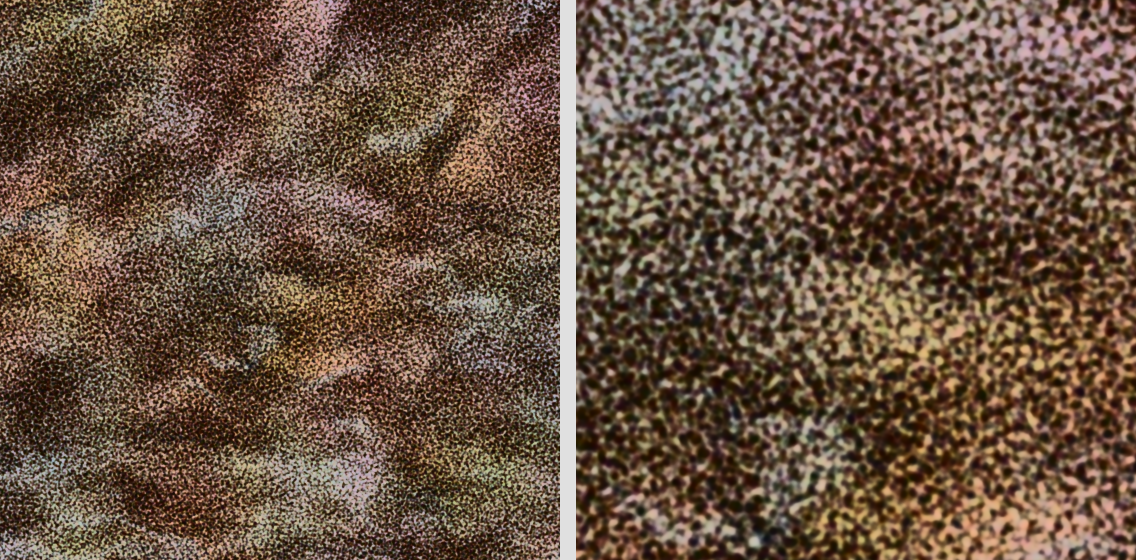
Left: the whole. Right: its middle third, enlarged.
A Shadertoy shader for this texture:

```glsl
const float GRAIN_SCALE = 150.0;    // grain cells across the canvas
const float GRAIN_WEIGHT = 0.85;
const float RELIEF_WEIGHT = 0.50;
const float VEIN_STRENGTH = 0.95;
const float CRACK_STRENGTH = 0.75;
const float DIAGONAL_ANGLE = 0.72;
const float BED_ANGLE = -0.10;
const float TINT_STRENGTH = 0.36;
const float CHROMA_GRAIN = 0.11;
const float NOISE_DEVIATION = 0.22; // typical spread of gradientNoise

// Dark to light, with the middle of each colour's share of the area
const vec3 PALETTE[6] = vec3[6](
    vec3(0.14, 0.07, 0.02), vec3(0.24, 0.15, 0.09), vec3(0.35, 0.25, 0.18),
    vec3(0.47, 0.37, 0.30), vec3(0.61, 0.51, 0.43), vec3(0.76, 0.65, 0.58));
const float STOPS[6] = float[6](0.05, 0.225, 0.47, 0.675, 0.83, 0.95);

mat2 rotation(float angle) {
    float c = cos(angle), s = sin(angle);
    return mat2(c, -s, s, c);
}

vec2 gradientAt(ivec2 cell) {
    uint h = uint(cell.x) * 1597334677u ^ uint(cell.y) * 3812015801u;
    h = (h ^ (h >> 15)) * 2246822519u;
    h = (h ^ (h >> 13)) * 3266489917u;
    h ^= h >> 16;
    float angle = 6.28318 * float(h & 65535u) / 65536.0;
    return vec2(cos(angle), sin(angle));
}

float gradientNoise(vec2 p) {
    ivec2 cell = ivec2(floor(p));
    vec2 f = fract(p);
    vec2 w = f * f * f * (f * (f * 6.0 - 15.0) + 10.0);
    float a = dot(gradientAt(cell), f);
    float b = dot(gradientAt(cell + ivec2(1, 0)), f - vec2(1.0, 0.0));
    float c = dot(gradientAt(cell + ivec2(0, 1)), f - vec2(0.0, 1.0));
    float d = dot(gradientAt(cell + ivec2(1, 1)), f - vec2(1.0, 1.0));
    return mix(mix(a, b, w.x), mix(c, d, w.x), w.y);
}

float fractalNoise(vec2 p) {
    float sum = 0.0, amplitude = 0.8;
    for (int i = 0; i < 4; i++) {
        sum += amplitude * gradientNoise(p);
        p = rotation(0.6) * p * 2.03 + 17.3;
        amplitude *= 0.6;
    }
    return sum;
}

// Two rotated layers hide the lattice of each other
float grain(vec2 uv) {
    float coarse = gradientNoise(rotation(0.45) * uv * GRAIN_SCALE + 5.7);
    float fine = gradientNoise(rotation(1.15) * uv * GRAIN_SCALE * 1.45 + 31.2);
    return (0.78 * coarse + 0.62 * fine) / NOISE_DEVIATION;
}

// Thin meandering line along the zero level of a noise field
float ridge(vec2 p, float width) {
    return 1.0 - smoothstep(0.0, width, abs(gradientNoise(p)));
}

vec3 paletteRamp(float share) {
    vec3 color = PALETTE[0];
    for (int i = 0; i < 5; i++) {
        float t = (share - STOPS[i]) / (STOPS[i + 1] - STOPS[i]);
        t = clamp(t, i == 0 ? -1.0 : 0.0, i == 4 ? 2.0 : 1.0);
        color += (PALETTE[i + 1] - PALETTE[i]) * t;
    }
    return color;
}

void mainImage(out vec4 fragColor, in vec2 fragCoord) {
    vec2 uv = fragCoord / iResolution.y;

    // Ragged, bent coordinates for the rock structure
    vec2 bend = vec2(fractalNoise(uv * 4.0 + 3.1), fractalNoise(uv * 4.0 + 41.7));
    vec2 rag = vec2(gradientNoise(uv * 34.0), gradientNoise(uv * 34.0 + 63.4));
    vec2 p = uv + 0.06 * bend + 0.018 * rag;
    vec2 slope = rotation(DIAGONAL_ANGLE) * p;
    vec2 bed = rotation(BED_ANGLE) * p;

    // Diagonal folds above, flat beds below
    float upper = smoothstep(0.35, 0.7, uv.y + 0.5 * gradientNoise(uv * 2.5 + 8.0));
    float folds = fractalNoise(slope * vec2(4.0, 11.0) + 12.6);
    float beds = fractalNoise(bed * vec2(4.5, 15.0) + 71.3);
    float patches = fractalNoise(p * 4.5 + 26.9);
    float relief = (0.75 * mix(beds, folds, upper) + 0.65 * patches) / NOISE_DEVIATION;

    // Pale veins and dark cracks, each broken into short runs
    float veinRun = smoothstep(0.02, 0.25, gradientNoise(uv * 5.0 + 91.5));
    float vein = veinRun * mix(ridge(bed * vec2(2.5, 9.0) + 4.4, 0.12),
                               ridge(slope * vec2(2.0, 7.0) + 55.1, 0.14), upper);
    float crackRun = smoothstep(-0.05, 0.2, gradientNoise(uv * 4.0 + 37.8));
    float crack = crackRun * mix(ridge(bed * vec2(3.0, 11.0) + 83.2, 0.14),
                                 ridge(slope * vec2(3.0, 6.0) + 19.9, 0.10), upper);

    // Tone, turned into its share of the area by a logistic curve
    float tone = GRAIN_WEIGHT * grain(uv) + RELIEF_WEIGHT * relief
               + VEIN_STRENGTH * vein - CRACK_STRENGTH * crack;
    vec3 color = paletteRamp(1.0 / (1.0 + exp(-1.7 * tone)));

    // Ochre and rose stains, grey veins and coloured grain
    float ochre = gradientNoise(uv * 3.2 + 14.2) + 0.5 * gradientNoise(uv * 11.0 + 2.6);
    float rose = gradientNoise(uv * 3.7 + 66.0) + 0.5 * gradientNoise(uv * 13.0 + 49.0);
    color *= 1.0 + TINT_STRENGTH * (ochre * vec3(0.4, 0.0, -0.9) + rose * vec3(0.3, -0.35, 0.3));
    float luma = dot(color, vec3(0.30, 0.59, 0.11));
    color = mix(color, luma * vec3(1.0, 1.01, 1.0), 0.55 * vein + 0.3 * crack);
    vec2 chromaUv = uv * GRAIN_SCALE * 0.9;
    color += CHROMA_GRAIN * vec3(gradientNoise(chromaUv + 7.7),
                                 0.6 * gradientNoise(chromaUv + 133.1),
                                 gradientNoise(chromaUv + 271.9));

    fragColor = vec4(clamp(color, 0.0, 1.0), 1.0);
}
```
